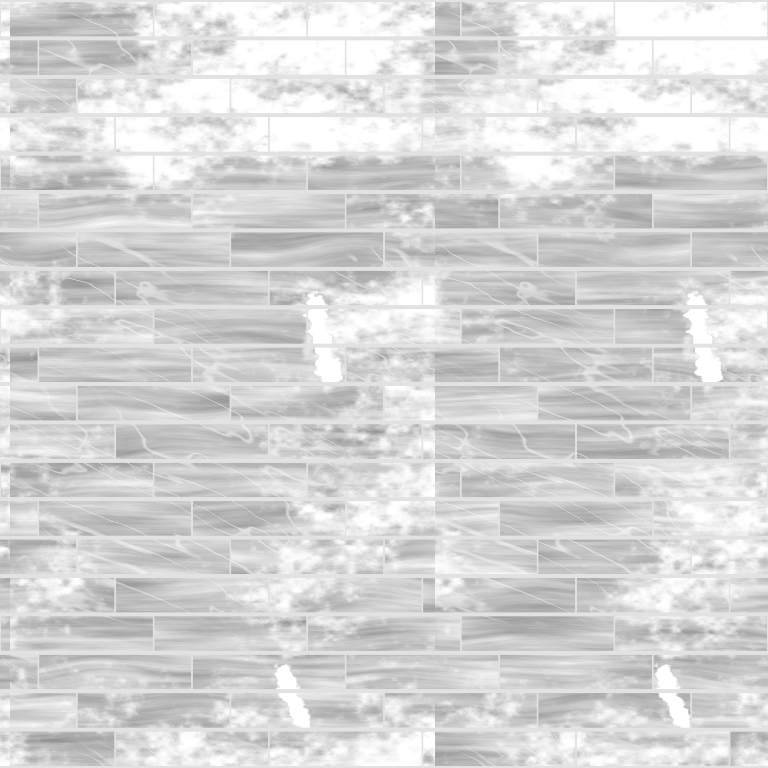
Give the GLSL for this texture, as a Shadertoy shader.

```glsl
// Pale weathered wood planks in staggered rows, with light joints, grain and worn white paint.

const float ROWS = 20.0;             // plank rows down the canvas
const float PLANKS = 5.0;            // planks across each row
const float STAGGER = 0.25;          // joint shift per row, in planks
const float ROW_GAP = 0.0026;        // half width of the lines between rows
const float END_GAP = 0.0011;        // half width of the plank end joints
const float SEAM_LEFT = 0.013;       // seams where the wear layer starts again
const float SEAM_MID = 0.566;
const float WEAR_SHIFT = 0.495;      // distance between the wear copies
const vec3 JOINT_COLOR = vec3(0.885);
const vec3 PAINT_COLOR = vec3(1.0);
const float WOOD_TONE = 0.785;
const float GRAIN_DEPTH = 0.30;
const float SMEAR_DEPTH = 0.36;
const float PLANK_DEPTH = 0.06;
const vec2 KNOT_CENTER = vec2(0.085, 0.571);
const vec2 KNOT_SIZE = vec2(0.023, 0.014);
const float TAU = 6.2831853;

float hash(vec2 p) {
    return fract(sin(dot(p, vec2(127.1, 311.7))) * 43758.545);
}

float noise(vec2 p) {
    vec2 i = floor(p), f = fract(p);
    f = f * f * (3.0 - 2.0 * f);
    return mix(mix(hash(i), hash(i + vec2(1, 0)), f.x),
               mix(hash(i + vec2(0, 1)), hash(i + vec2(1, 1)), f.x), f.y);
}

float fbm(vec2 p) {
    float sum = 0.0, amp = 0.5;
    for (int i = 0; i < 5; i++) {
        sum += amp * noise(p);
        p = mat2(2.0, 0.1, -0.1, 2.0) * p + 17.3;
        amp *= 0.5;
    }
    return sum / 0.96875;
}

float segmentDistance(vec2 p, vec2 a, vec2 b) {
    vec2 pa = p - a, ba = b - a;
    return length(pa - ba * clamp(dot(pa, ba) / dot(ba, ba), 0.0, 1.0));
}

// Antialiased band around distance zero
float band(float dist, float halfWidth, float pixel) {
    return 1.0 - smoothstep(halfWidth - 0.5 * pixel, halfWidth + 0.5 * pixel, abs(dist));
}

// Streaked wood tone, different on every plank
float woodTone(vec2 p, vec2 plank) {
    float seed = hash(plank);
    vec2 q = p + 13.0 * vec2(seed, hash(plank + 5.7));
    q.y += 0.018 * (noise(q * vec2(9.0, 22.0)) - 0.5);
    float grain = fbm(q * vec2(7.0, 130.0));
    float smear = fbm(q * vec2(8.0, 38.0) + 4.0);
    float tone = WOOD_TONE + PLANK_DEPTH * (seed - 0.5)
               + GRAIN_DEPTH * (grain - 0.5) + SMEAR_DEPTH * (smear - 0.5);

    // Dark oval knot with rings
    float knot = length((p - KNOT_CENTER) / KNOT_SIZE) + 0.3 * (grain - 0.5);
    float ring = 0.75 + 0.25 * cos(knot * 14.0);
    return tone - 0.14 * ring * (1.0 - smoothstep(0.6, 1.1, knot));
}

// Amount of white paint, from bare wood at 0 to full cover at 1
float paintCover(vec2 w, vec2 plank) {
    float speckle = fbm(w * vec2(70.0, 95.0));
    float patches = fbm(w * vec2(6.0, 9.0) + 2.6);
    float profile = 0.07 * cos(TAU * (w.y - 0.03)) + 0.03 * cos(2.0 * TAU * (w.y - 0.92));
    float level = patches + profile + 0.45 * (speckle - 0.5) + 0.08 * (hash(plank + 9.1) - 0.5);
    float cover = smoothstep(0.40, 0.74, level);

    // Fine curved scratches inside scattered areas
    vec2 s = mat2(0.9, 0.44, -0.44, 0.9) * w;
    float ridge = 1.0 - abs(2.0 * noise(s * vec2(9.0, 75.0) + 3.0 * patches) - 1.0);
    float area = smoothstep(0.5, 0.7, noise(w * 8.0 + 31.0));
    cover = max(cover, 0.5 * area * smoothstep(0.86, 1.0, ridge));

    // Two broad slanted scrapes with ragged edges
    float scrape = min(segmentDistance(w, vec2(0.409, 0.605), vec2(0.430, 0.512)),
                       segmentDistance(w, vec2(0.370, 0.120), vec2(0.390, 0.065)));
    scrape += 0.022 * (speckle - 0.5);
    return max(cover, 1.0 - smoothstep(0.010, 0.015, scrape));
}

void mainImage(out vec4 fragColor, in vec2 fragCoord) {
    vec2 p = fragCoord / iResolution.xy;
    float pixel = 1.0 / min(iResolution.x, iResolution.y);

    // Plank layout, counted from the top row
    float rowPos = (1.0 - p.y) * ROWS;
    float row = floor(rowPos);
    float plankPos = p.x * PLANKS - row * STAGGER;
    vec2 plank = vec2(floor(plankPos), row);

    // Wear layer restarts at each seam
    vec2 w = p;
    w.x += WEAR_SHIFT * (1.0 - step(SEAM_LEFT, p.x) - step(SEAM_MID, p.x));

    vec3 color = mix(vec3(woodTone(p, plank)), PAINT_COLOR, paintCover(w, plank));

    // Joints between rows and plank ends
    float rowDist = (rowPos - round(rowPos)) / ROWS;
    float endDist = (plankPos - round(plankPos)) / PLANKS;
    float joint = max(band(rowDist, ROW_GAP, pixel), band(endDist, END_GAP, pixel));
    color = mix(color, JOINT_COLOR, joint);

    fragColor = vec4(clamp(color, 0.0, 1.0), 1.0);
}
```
